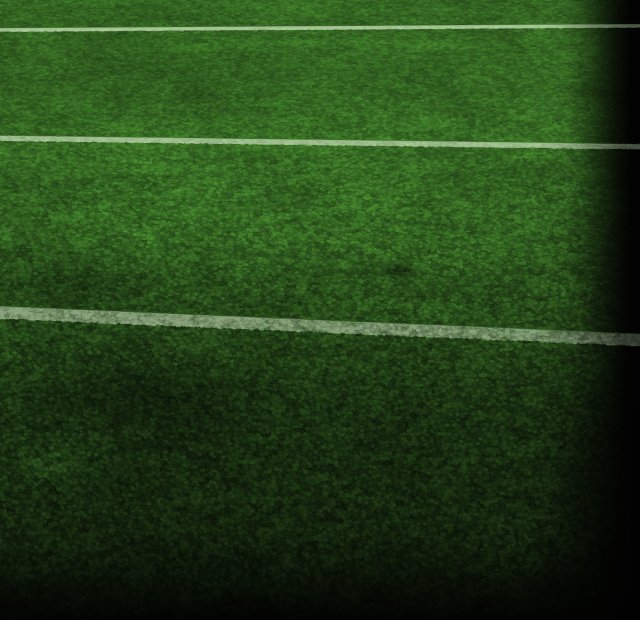
This texture is drawn by a Shadertoy shader. Its source:

```glsl
const float HORIZON = 1.743;

vec2 hash2(vec2 p) {
    vec3 q = fract(p.xyx * vec3(0.1031, 0.103, 0.0973));
    q += dot(q, q.yzx + 33.33);
    return fract((q.xx + q.yz) * q.zy);
}

// Returns nearest-point distance and the random value of that cell
vec2 cellular(vec2 p) {
    vec2 cell = floor(p), local = fract(p);
    vec2 nearest = vec2(8.0, 0.0);
    for (int j = -1; j <= 1; j++) {
        for (int i = -1; i <= 1; i++) {
            vec2 offset = vec2(i, j);
            vec2 seed = hash2(cell + offset + 100.0);
            float d = length(offset + seed - local);
            if (d < nearest.x) nearest = vec2(d, fract(seed.x * 7.3 + seed.y * 3.1));
        }
    }
    return nearest;
}

// Smooth irregular mottling in -1..1
float layeredSines(vec2 p) {
    float sum = 0.0, amplitude = 0.5;
    for (int i = 0; i < 5; i++) {
        p = mat2(0.8, 0.6, -0.6, 0.8) * p * 1.7 + 2.3;
        p += 0.7 * sin(p.yx * 0.8);
        sum += amplitude * sin(p.x) * sin(p.y);
        amplitude *= 0.72;
    }
    return sum;
}

float softSpot(vec2 p, vec2 center, vec2 radius) {
    vec2 q = (p - center) / radius;
    return exp(-dot(q, q));
}

// Painted stripe from the left edge height to the right edge height
float stripe(vec2 p, float left, float right, float halfWidth, float feather) {
    float d = abs(p.y - mix(left, right, p.x)) - halfWidth;
    return 1.0 - smoothstep(-feather, feather, d);
}

// Fine blades, compressed towards the horizon
float grassGrain(vec2 ground) {
    vec2 fine = cellular(ground * vec2(150.0, 260.0));
    vec2 coarse = cellular(ground * vec2(62.0, 135.0) + 17.0);
    return (fine.y - 0.5) * 0.8 + (0.45 - fine.x) * 0.6 + (coarse.y - 0.5) * 0.35;
}

// Large scale light, with darker worn areas and fresh tufts
float fieldLight(vec2 p, vec2 ground) {
    float light = mix(0.34, 1.0, smoothstep(0.15, 0.8, p.y));
    float mottle = layeredSines(ground * vec2(7.0, 17.0));
    float streaks = layeredSines(ground * vec2(12.0, 75.0) + 5.0);
    light *= 1.0 + 0.13 * mottle + 0.08 * streaks;
    light *= 1.0 - 0.38 * softSpot(p, vec2(0.24, 0.36), vec2(0.17, 0.06));
    light *= 1.0 - 0.25 * softSpot(p, vec2(0.08, 0.54), vec2(0.18, 0.035));
    light *= 1.0 - 0.45 * softSpot(p, vec2(0.625, 0.563), vec2(0.025, 0.011));
    light *= 1.0 - 0.14 * softSpot(p, vec2(0.12, 0.88), vec2(0.25, 0.04));
    light *= 1.0 + 0.4 * softSpot(p, vec2(0.08, 0.26), vec2(0.09, 0.045));
    light *= 1.0 + 0.12 * softSpot(p, vec2(0.45, 0.66), vec2(0.3, 0.1));
    return light;
}

void mainImage(out vec4 fragColor, in vec2 fragCoord) {
    vec2 p = fragCoord / iResolution.xy;
    float pixel = 1.0 / iResolution.y;
    vec2 ground = vec2(p.x + 0.12 * p.y, -log(HORIZON - p.y));

    // Turf
    float grain = grassGrain(ground);
    float light = fieldLight(p, ground);
    float contrast = mix(0.75, 0.32, smoothstep(0.2, 0.95, p.y));
    vec3 turf = vec3(0.195, 0.39, 0.125) * light * max(1.0 + contrast * grain, 0.1);
    turf += vec3(0.025, 0.015, 0.015) * max(grain, 0.0) * (1.0 - p.y);

    // Edge falloff
    float fadeStart = mix(0.76, 0.865, smoothstep(0.0, 0.5, p.y));
    float sideFade = 1.0 - smoothstep(fadeStart, 0.995, p.x);
    float bottomFade = smoothstep(-0.03, 0.17, p.y + 0.012 * layeredSines(p * 22.0));
    vec3 color = turf * sideFade * bottomFade + vec3(0.008, 0.009, 0.007);

    // Painted stripes, with ragged edges and worn paint
    vec2 ragged = p + vec2(0.0, 0.0022 * grain * (1.2 - p.y));
    float feather = max(0.0012, 0.6 * pixel);
    float nearStripe = stripe(ragged, 0.496, 0.4516, 0.0100, feather);
    float middleStripe = stripe(ragged, 0.777, 0.7634, 0.0043, feather);
    float farStripe = stripe(ragged, 0.9516, 0.9583, 0.0029, feather);
    float patches = layeredSines(ground * vec2(34.0, 90.0));
    float wear = 0.18 + 0.16 * p.x - 0.4 * grain + 0.22 * patches;
    float paint = nearStripe * (1.0 - clamp(wear, 0.05, 0.75));
    paint = max(paint, middleStripe * (0.88 + 0.18 * grain));
    paint = max(paint, farStripe * (0.90 + 0.12 * grain));
    float paintLight = mix(0.86, 1.06, smoothstep(0.45, 0.9, p.y));
    paintLight *= 1.0 - 0.55 * smoothstep(0.84, 1.0, p.x);
    vec3 paintColor = vec3(0.65, 0.76, 0.59) * paintLight;
    color = mix(color, paintColor, clamp(paint, 0.0, 1.0));

    fragColor = vec4(clamp(color, 0.0, 1.0), 1.0);
}
```
